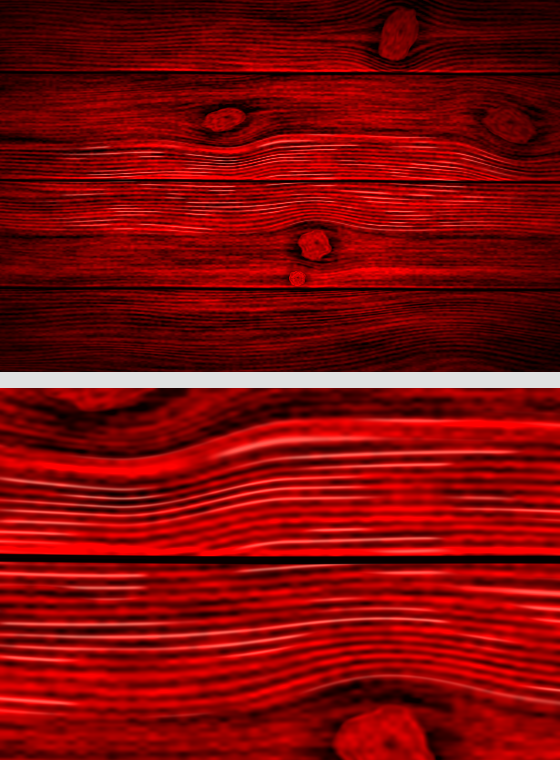
Top, the full canvas; bottom, a detail of the centre.
A WebGL 1 fragment shader for this texture:

```glsl
precision highp float;
// Four weathered red boards with wavy grain, knots, dark seams and a vignette.
uniform vec2 u_resolution;

const float ASPECT = 1.5;          // width of the layout, height is 1
const float BOARD_HEIGHT = 0.29;
const float FIRST_SEAM = 0.223;
const float SEAM_HALF_WIDTH = 0.0035;
const float GRAIN_LINES = 90.0;    // grain lines per canvas height
const float KNOT_PUSH = 0.8;       // how far the grain bends around knots
const float RIDGE = 0.605;         // grain height of the bright ridge
const float PALE_STREAK = 0.273;
const vec3 RED = vec3(1.0, 0.006, 0.008);
const vec3 GLINT = vec3(0.35, 0.48, 0.42);

// Knots: centre, then radii
const vec4 KNOT_TOP = vec4(1.068, 0.908, 0.050, 0.080);
const vec4 KNOT_RIGHT = vec4(1.365, 0.668, 0.068, 0.052);
const vec4 KNOT_FAINT = vec4(0.600, 0.680, 0.055, 0.035);
const vec4 KNOT_ROUND = vec4(0.844, 0.342, 0.046, 0.042);
const vec4 KNOT_SMALL = vec4(0.796, 0.252, 0.024, 0.022);
const vec4 ARCH = vec4(1.220, -0.040, 0.150, 0.095);   // grain arch, no face

float hash(vec2 p) {
  vec3 q = fract(p.xyx * 0.1031);
  q += dot(q, q.yzx + 33.33);
  return fract((q.x + q.y) * q.z);
}

float noise(vec2 p) {
  vec2 i = floor(p), f = fract(p);
  f = f * f * (3.0 - 2.0 * f);
  return mix(mix(hash(i), hash(i + vec2(1.0, 0.0)), f.x),
             mix(hash(i + vec2(0.0, 1.0)), hash(i + 1.0), f.x), f.y);
}

float fbm(vec2 p) {
  float sum = 0.0, amp = 0.55;
  for (int i = 0; i < 3; i++) {
    sum += amp * noise(p);
    p = p * 2.1 + 7.3;
    amp *= 0.5;
  }
  return sum;
}

float boardAt(float y) { return floor((y - FIRST_SEAM) / BOARD_HEIGHT); }
float same(float a, float b) { return step(abs(a - b), 0.5); }
float bump(float x, float width) { return exp(-x * x / (width * width)); }

// Grain offset around a knot, limited to its own board
float bend(vec2 p, vec4 knot, float board) {
  vec2 d = (p - knot.xy) / (knot.zw * vec2(2.1, 1.9));
  return -KNOT_PUSH * (p.y - knot.y) * exp(-dot(d, d)) * same(boardAt(knot.y), board);
}

// Ringed knot face with a dark rim and a soft shadow
float drawKnot(float tone, vec2 p, vec4 knot, float lean, float face, float board) {
  vec2 d = p - knot.xy;
  d.x -= lean * d.y;
  d /= knot.zw;
  float wobble = noise(d * 2.5 + knot.xy * 40.0) - 0.5;
  float r = length(d) + 0.25 * wobble;
  float rings = sin(r * 15.0 + wobble * 5.0);
  float pith = noise(d * 7.0 + 20.0) - 0.5;
  float wood = face + 0.07 * rings + 0.30 * pith - 0.35 * bump(length(d - 0.1), 0.13);
  float on = same(boardAt(knot.y), board);
  tone -= on * (0.20 * bump(r - 1.25, 0.4) + 0.14 * bump(r - 1.0, 0.12));
  return mix(tone, wood, on * 0.85 * (1.0 - smoothstep(0.82, 1.0, r)));
}

void main() {
  vec2 uv = gl_FragCoord.xy / u_resolution;
  vec2 p = uv * vec2(ASPECT, 1.0);
  float pixel = 1.0 / u_resolution.y;
  p.y += 0.004 * (p.x - 0.75) + 0.0008 * sin(p.x * 11.0);
  float board = boardAt(p.y);

  // Grain height: layered sines, knots and the sweep of the ridge board
  float v = p.y + 0.005 * sin(p.x * 5.0 + board * 2.1) + 0.0025 * sin(p.x * 13.0 + board * 5.0);
  v += bend(p, KNOT_TOP, board) + bend(p, KNOT_RIGHT, board) + bend(p, KNOT_FAINT, board);
  v += bend(p, KNOT_ROUND, board) + bend(p, KNOT_SMALL, board) + bend(p, ARCH, board);
  float sweep = 0.05 * smoothstep(1.22, 1.45, p.x) - 0.028 * smoothstep(0.60, 0.76, p.x);
  v += sweep * same(board, 1.0);

  // Grain layers, strongest in the band across the middle seam
  float lined = smoothstep(0.365, 0.39, v) * (1.0 - smoothstep(RIDGE, RIDGE + 0.015, v));
  float outer = 1.0 - same(board, 0.0) - same(board, 1.0);
  float phase = v * GRAIN_LINES + 2.2 * noise(vec2(p.x * 3.0, v * 26.0));
  float line = 0.5 + 0.5 * sin(6.2832 * phase);
  float streak = fbm(vec2(p.x * 1.7 + board * 17.0, v * 22.0));
  float blotch = fbm(p * vec2(5.0, 16.0) + board * 9.0);
  float fibre = noise(vec2(p.x * 16.0, v * 180.0));
  float speck = noise(p * vec2(110.0, 230.0));
  float tone = 0.45 + 0.55 * (streak - 0.48) + 0.35 * (blotch - 0.48);
  tone += 0.30 * (fibre - 0.5) + 0.24 * (speck - 0.5) + 0.11 * lined;
  tone += (0.12 + 0.24 * lined + 0.16 * outer) * (line - 0.5);

  // Bright ridge, its dark upper edge and the pale lower streak
  float glow = 0.5 + 0.8 * noise(vec2(p.x * 6.0, 3.0));
  tone += same(board, 1.0) * (0.24 * glow * bump(v - RIDGE, 0.008) - 0.22 * bump(v - RIDGE - 0.02, 0.009));
  tone += same(board, 0.0) * (0.22 * glow * bump(v - PALE_STREAK, 0.010) - 0.20 * bump(v - 0.365, 0.010));

  tone = drawKnot(tone, p, KNOT_TOP, 0.25, 0.66, board);
  tone = drawKnot(tone, p, KNOT_RIGHT, -0.5, 0.50, board);
  tone = drawKnot(tone, p, KNOT_FAINT, 0.6, 0.56, board);
  tone = drawKnot(tone, p, KNOT_ROUND, 0.0, 0.66, board);
  tone = drawKnot(tone, p, KNOT_SMALL, 0.0, 0.74, board);

  // Seams: lit lower edge of each board, shade on the next, dark gap
  float above = fract((p.y - FIRST_SEAM) / BOARD_HEIGHT) * BOARD_HEIGHT;
  float below = BOARD_HEIGHT - above;
  tone += 0.40 * glow * bump(above - 0.008, 0.003) - 0.22 * exp(-below / 0.009);
  float gap = smoothstep(SEAM_HALF_WIDTH - pixel, SEAM_HALF_WIDTH + pixel, min(above, below));

  // Vignette, glints and colour
  float light = 1.14 - 0.85 * smoothstep(0.25, 0.95, length((uv - 0.5) * vec2(1.25, 1.35)));
  float patchy = smoothstep(0.45, 0.75, noise(vec2(p.x * 15.0, v * 70.0)));
  float glint = lined * patchy * pow(line, 5.0) * smoothstep(0.75, 1.1, light);
  tone = max(tone, 0.03) * light * mix(0.06, 1.0, gap);
  gl_FragColor = vec4(clamp(RED * tone + GLINT * glint * gap * 0.75, 0.0, 1.0), 1.0);
}
```
